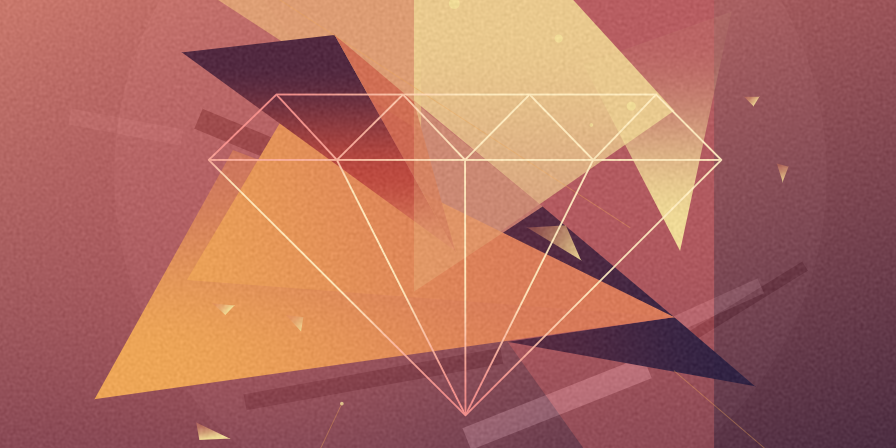
Give the GLSL for this background, as a Shadertoy shader.

```glsl
const vec3 TOP_LEFT = vec3(.80, .49, .43), TOP_RIGHT = vec3(.61, .33, .35);
const vec3 LOW_LEFT = vec3(.52, .28, .33), LOW_RIGHT = vec3(.30, .18, .26);
const vec3 ROSE = vec3(.73, .36, .38), CREAM = vec3(.92, .80, .56), PALE = vec3(.95, .88, .60);
const vec3 GOLD = vec3(.93, .65, .34), EMBER = vec3(.85, .48, .35);
const vec3 PLUM = vec3(.32, .16, .25), RED = vec3(.74, .29, .25), NAVY = vec3(.18, .13, .26);
const vec3 LINE_PINK = vec3(.98, .58, .56), LINE_CREAM = vec3(1, .93, .76);
const float GRAIN = .06, LINE_RADIUS = .21;
const vec2 GIRDLE = vec2(46.6, 64.3), GIRDLE_STEP = vec2(28.6, 0);
const vec2 CROWN = vec2(61.7, 78.9), CROWN_STEP = vec2(28.25, 0), CULET = vec2(103.9, 7.3);

// Bar ends, then half width and brightness
const vec4 BARS[6] = vec4[6](
  vec4(149.7, 27.1, 169.8, 36.2), vec4(153.6, 24.5, 179.7, 40.6), vec4(104.2, 2, 144.5, 18),
  vec4(54.7, 10.2, 112, 20.6), vec4(44.3, 73.5, 60, 67), vec4(15.6, 74, 40.6, 69.3));
const vec2 BAR_STYLE[6] = vec2[6](vec2(1.8, .07), vec2(1.2, -.06), vec2(2.6, .12),
  vec2(1.8, -.06), vec2(2.4, -.1), vec2(1.8, .025));
const vec4 HAIRLINES[3] = vec4[3](vec4(62.5, 100, 140.6, 49.2),
  vec4(150.5, 17.2, 170.6, 0), vec4(76.3, 9.9, 71.6, 0));
const mat3x2 SHARDS[6] = mat3x2[6](
  mat3x2(166.1, 78.4, 169.5, 78.4, 168.2, 76.3), mat3x2(173.4, 63.5, 176, 62.8, 174.7, 59.4),
  mat3x2(47.4, 32.3, 52.3, 31.8, 50.3, 29.7), mat3x2(63.8, 29.7, 67.7, 29.2, 67.2, 26),
  mat3x2(43.8, 5.7, 51.3, 2.1, 44.5, 1.8), mat3x2(117.7, 49.2, 126.3, 49.7, 129.7, 41.9));
const vec3 DOTS[5] = vec3[5](vec3(101.4, 99.2, 1.2), vec3(124.7, 91.4, .9),
  vec3(140.9, 76.3, 1), vec3(132, 72.1, .4), vec3(76.3, 9.9, .4));

float fill(float d) { return clamp(.5 - d * iResolution.y / 100., 0., 1.); }

float side(vec2 p, vec2 a, vec2 b) {
  vec2 e = normalize(b - a), q = p - a;
  return e.x * q.y - e.y * q.x;
}

float tri(vec2 p, vec2 a, vec2 b, vec2 c) {
  float turn = sign(side(c, a, b));
  return -min(min(side(p, a, b) * turn, side(p, b, c) * turn), side(p, c, a) * turn);
}

float segment(vec2 p, vec2 a, vec2 b) {
  vec2 e = b - a, q = p - a;
  return length(q - e * clamp(dot(q, e) / dot(e, e), 0., 1.));
}

float bar(vec2 p, vec2 a, vec2 b, float halfWidth) {
  float along = abs(dot(p - .5 * (a + b), normalize(b - a))) - .5 * length(b - a);
  return max(along, abs(side(p, a, b)) - halfWidth);
}

vec2 gradient(vec2 cell) {
  vec2 h = vec2(dot(cell, vec2(127.1, 311.7)), dot(cell, vec2(269.5, 183.3)));
  return 2. * fract(sin(h) * 43758.5) - 1.;
}

float gradientNoise(vec2 p) {
  vec2 i = floor(p), f = fract(p), u = f * f * (3. - 2. * f), o = vec2(1, 0);
  return mix(mix(dot(gradient(i), f), dot(gradient(i + o), f - o), u.x),
    mix(dot(gradient(i + o.yx), f - o.yx), dot(gradient(i + 1.), f - 1.), u.x), u.y);
}

float gem(vec2 p) {
  float d = min(segment(p, GIRDLE, GIRDLE + 4. * GIRDLE_STEP),
    segment(p, CROWN, CROWN + 3. * CROWN_STEP));
  for (int i = 0; i < 5; i++) {
    vec2 g = GIRDLE + GIRDLE_STEP * float(i), c = CROWN + CROWN_STEP * float(i);
    d = min(d, segment(p, g, CULET));
    if (i < 4) d = min(d, min(segment(p, g, c), segment(p, c, g + GIRDLE_STEP)));
  }
  return d;
}

void mainImage(out vec4 fragColor, in vec2 fragCoord) {
  // Canvas height spans 100 units
  vec2 uv = fragCoord / iResolution.xy;
  vec2 p = (fragCoord - .5 * iResolution.xy) / iResolution.y * 100. + vec2(100, 50);

  // Backdrop, glow, disc, band and bars
  vec3 col = mix(mix(LOW_LEFT, LOW_RIGHT, uv.x), mix(TOP_LEFT, TOP_RIGHT, uv.x), uv.y);
  vec2 glow = p - vec2(60, 55);
  col = mix(col, ROSE, .6 * exp(-dot(glow, glow) / 3500.));
  col += .018 * fill(length(p - vec2(105, 61)) - 79.5);
  float band = max(p.x - 159.4, side(p, vec2(130.2, 0), vec2(113.3, 23.7)));
  col = mix(col, ROSE, fill(band) * mix(.5, .8, smoothstep(0., 50., p.y)));
  for (int i = 0; i < 6; i++)
    col += BAR_STYLE[i].y * fill(bar(p, BARS[i].xy, BARS[i].zw, BAR_STYLE[i].x));

  // Cream light, strong above the ridge
  vec2 peak = vec2(74.7, 92.2), ridgeEnd = vec2(121.1, 53.9), beamFoot = vec2(92.4, 34.9);
  float shaft = tri(p, vec2(48.7, 100), vec2(94, 100), vec2(94, 70.5));
  float beam = tri(p, beamFoot, vec2(150.5, 75.3), vec2(92.4, 139));
  float strength = mix(.2, mix(.6, .97, smoothstep(40., 95., p.y)), fill(-side(p, peak, ridgeEnd)));
  col = mix(col, mix(EMBER, CREAM, .55), .85 * fill(shaft));
  col = mix(col, CREAM, strength * fill(beam));

  // Lower dark wing and orange sheets
  vec2 tip = vec2(150.5, 29.2);
  float wing = min(tri(p, ridgeEnd, vec2(108.1, 45.3), tip),
    tri(p, vec2(113.3, 23.7), tip, vec2(168.5, 13.8)));
  col = mix(col, mix(PLUM, NAVY, smoothstep(115., 165., p.x)), .95 * fill(wing));
  vec3 orange = mix(GOLD, EMBER, smoothstep(35., 150., p.x + .4 * p.y));
  vec3 shaded = mix(orange, ROSE, .55 * smoothstep(20., 66., p.y));
  col = mix(col, shaded, fill(tri(p, vec2(21.1, 10.9), vec2(52, 66.5), tip)));
  col = mix(col, orange, fill(tri(p, vec2(41.7, 37.5), vec2(62.5, 72.6), tip)));

  // Upper wing, lit facet and veil
  vec2 wingTip = vec2(101.6, 44), fold = vec2(92.4, 77.3);
  vec3 wingColor = mix(EMBER, RED, smoothstep(45., 62., p.y));
  wingColor = mix(wingColor, PLUM, smoothstep(60., 86., p.y));
  col = mix(col, wingColor, fill(tri(p, vec2(40.6, 88.3), peak, wingTip)));
  col = mix(col, mix(EMBER, RED, .35), .9 * fill(tri(p, peak, fold, wingTip)));
  col = mix(col, CREAM, .25 * fill(tri(p, fold, ridgeEnd, beamFoot)));

  // Pale spike, shards, hairlines and dots
  float spike = tri(p, vec2(130.2, 85.7), vec2(163.3, 97.4), vec2(151.8, 44));
  col = mix(col, PALE, fill(spike) * mix(.95, .06, smoothstep(48., 92., p.y)));
  for (int i = 0; i < 6; i++) {
    vec2 a = SHARDS[i][0], b = SHARDS[i][1], c = SHARDS[i][2];
    float lit = clamp(dot(p - a, c - a) / dot(c - a, c - a), 0., 1.);
    col = mix(col, mix(EMBER, PALE, lit), fill(tri(p, a, b, c)) * mix(.35, .95, lit));
  }
  for (int i = 0; i < 3; i++)
    col = mix(col, GOLD, .4 * fill(segment(p, HAIRLINES[i].xy, HAIRLINES[i].zw) - .1));
  for (int i = 0; i < 5; i++) col = mix(col, PALE, .75 * fill(length(p - DOTS[i].xy) - DOTS[i].z));

  // Gem lines and grain
  float pink = smoothstep(110., 60., p.x) * smoothstep(58., 68., p.y);
  pink = max(pink, 1. - smoothstep(10., 38., p.y));
  col = mix(col, mix(LINE_CREAM, LINE_PINK, pink), .92 * fill(gem(p) - LINE_RADIUS));
  fragColor = vec4(clamp(col + GRAIN * gradientNoise(p * 1.37), 0., 1.), 1);
}
```
